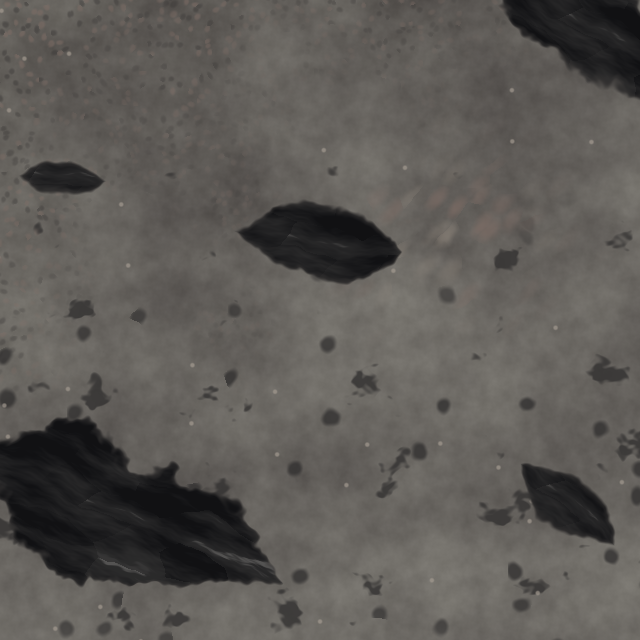
Write a WebGL 2 fragment shader that draws this texture.

```glsl
#version 300 es
precision highp float;

uniform vec2 u_resolution;
out vec4 fragColor;

// Palette
const vec3 INK = vec3(0.065, 0.066, 0.075);
const vec3 SLATE = vec3(0.165, 0.163, 0.165);
const vec3 UMBER = vec3(0.235, 0.225, 0.220);
const vec3 ASH = vec3(0.37, 0.365, 0.36);
const vec3 SHADE = vec3(0.345, 0.330, 0.317);
const vec3 LIT = vec3(0.455, 0.443, 0.420);
const vec3 PALE = vec3(0.56, 0.525, 0.485);
const vec3 ROSE = vec3(0.50, 0.43, 0.40);

// Dark shards: quadratic sequence of centres, shrinking lengths
const int SHARD_COUNT = 5;
const vec2 SHARD_START = vec2(0.18, 0.20);
const vec2 SHARD_STEP = vec2(0.34, 0.29);
const vec2 SHARD_BEND = vec2(0.41, 0.46);
const float SHARD_LENGTH = 0.27;
const float SHARD_SHRINK = 0.70;
const float SHARD_ASPECT = 0.40;
const float SHARD_TILT = -0.40;
const float SHARD_RAGGED = 0.38;
const float EDGE = 0.0035;

// Ground features
const vec2 PALE_CENTRE = vec2(0.70, 0.63);
const float BELT_HEIGHT = 0.27;
const float GRAIN = 0.028;

const mat2 TURN = mat2(0.80, 0.60, -0.60, 0.80);

vec2 hash2(vec2 c) {
    vec3 q = fract(c.xyx * vec3(0.1031, 0.1030, 0.0973));
    q += dot(q, q.yzx + 33.33);
    return fract((q.xx + q.yz) * q.zy);
}

mat2 rotation(float a) {
    return mat2(cos(a), -sin(a), sin(a), cos(a));
}

// Layered, mutually bent sines, roughly -1 to 1
float waves(vec2 p) {
    float sum = 0.0, amp = 0.5;
    for (int i = 0; i < 5; i++) {
        p = TURN * p * 1.9 + 1.7;
        vec2 bent = p + 0.9 * sin(p.yx * 0.7 + float(i));
        sum += amp * sin(bent.x) * sin(bent.y);
        amp *= 0.6;
    }
    return sum;
}

// Cellular noise: distance to the nearest point, and its random value
vec2 cells(vec2 p) {
    vec2 home = floor(p), best = vec2(9.0, 0.0);
    for (int y = -1; y <= 1; y++)
    for (int x = -1; x <= 1; x++) {
        vec2 c = home + vec2(x, y);
        float d = length(c + hash2(c) - p);
        if (d < best.x) best = vec2(d, hash2(c + 17.3).x);
    }
    return best;
}

// Nearest shard: xy is the position along and across it, z the edge distance
vec3 shards(vec2 p) {
    vec3 nearest = vec3(0.0, 0.0, 9.0);
    float ragged = SHARD_RAGGED * waves(p * 9.0);
    for (int i = 0; i < SHARD_COUNT; i++) {
        float n = float(i);
        vec2 centre = fract(SHARD_START + n * SHARD_STEP + n * n * SHARD_BEND);
        float len = SHARD_LENGTH * pow(SHARD_SHRINK, n);
        float wide = len * SHARD_ASPECT;
        vec2 q = rotation(SHARD_TILT + 0.35 * sin(3.6 * n)) * (p - centre);
        float along = q.x / len;
        float d = (abs(q.y) / wide + along * along - 1.0 + ragged) * wide;
        if (d < nearest.z) nearest = vec3(q, d);
    }
    return nearest;
}

vec3 groundColor(vec2 p, vec2 warped) {
    float tone = 0.56 + 0.65 * waves(p * vec2(3.2, 4.6)) + 0.25 * waves(warped * 17.0);
    vec3 color = mix(SHADE, LIT, clamp(tone, -0.2, 1.2));
    color += GRAIN * waves(p * 48.0);

    // Pale fractured patch
    vec2 offset = (p - PALE_CENTRE) * vec2(1.0, 1.25);
    float patchMask = exp(-dot(offset, offset) * 55.0);
    vec2 flake = cells(rotation(0.8) * warped * vec2(18.0, 38.0));
    float chip = (1.0 - smoothstep(0.1, 0.65, flake.x)) * smoothstep(0.25, 0.9, flake.y);
    color = mix(color, mix(PALE, ROSE, step(0.75, flake.y)), 0.75 * chip * patchMask);

    // Speckled, darker upper left
    float corner = smoothstep(0.55, 1.25, p.y - 0.7 * p.x + 0.3 + 0.35 * waves(p * 5.0));
    vec2 speck = cells(warped * 75.0);
    float dot1 = 1.0 - smoothstep(0.15, 0.5, speck.x);
    color -= 0.025 * corner;
    color = mix(color, speck.y > 0.72 ? ROSE : UMBER, 0.5 * dot1 * corner * step(0.45, speck.y));

    // Smudges and crumbs, densest along a low belt
    float away = abs(p.y - BELT_HEIGHT);
    float smudge = smoothstep(0.40, 0.60, waves(warped * vec2(11.0, 14.0)) - 0.65 * away);
    vec2 crumb = cells(warped * 20.0);
    float bit = (1.0 - smoothstep(0.14, 0.32, crumb.x)) * step(0.86, crumb.y);
    float dirt = max(smudge, bit * (1.0 - smoothstep(0.15, 0.5, away)));
    color = mix(color, mix(SLATE, UMBER, 0.5), 0.82 * dirt);

    // Sparse bright grains
    vec2 grain = cells(p * 24.0);
    float spark = (1.0 - smoothstep(0.04, 0.12, grain.x)) * step(0.93, grain.y);
    return mix(color, PALE + 0.08, 0.7 * spark);
}

vec3 shardColor(vec3 s) {
    float streak = waves(s.xy * vec2(8.0, 34.0));
    float facet = cells(s.xy * vec2(11.0, 24.0)).y;
    float sheen = 0.42 + 0.9 * streak + 0.5 * (facet - 0.5) - 3.0 * s.y;
    vec3 color = mix(INK, SLATE, clamp(sheen, 0.0, 1.0));
    color = mix(color, ASH, 0.8 * smoothstep(0.35, 0.65, streak) * smoothstep(0.70, 0.85, facet));
    return mix(color, UMBER, 0.6 * smoothstep(-0.010, 0.0, s.z));
}

void main() {
    vec2 p = gl_FragCoord.xy / u_resolution.y;
    vec2 warped = p + 0.012 * vec2(waves(p * 8.0), waves(p.yx * 8.0 + 4.0));
    vec3 s = shards(warped);
    float edge = max(EDGE, 1.0 / u_resolution.y);
    float cover = 1.0 - smoothstep(-edge, edge, s.z);
    fragColor = vec4(mix(groundColor(p, warped), shardColor(s), cover), 1.0);
}
```
